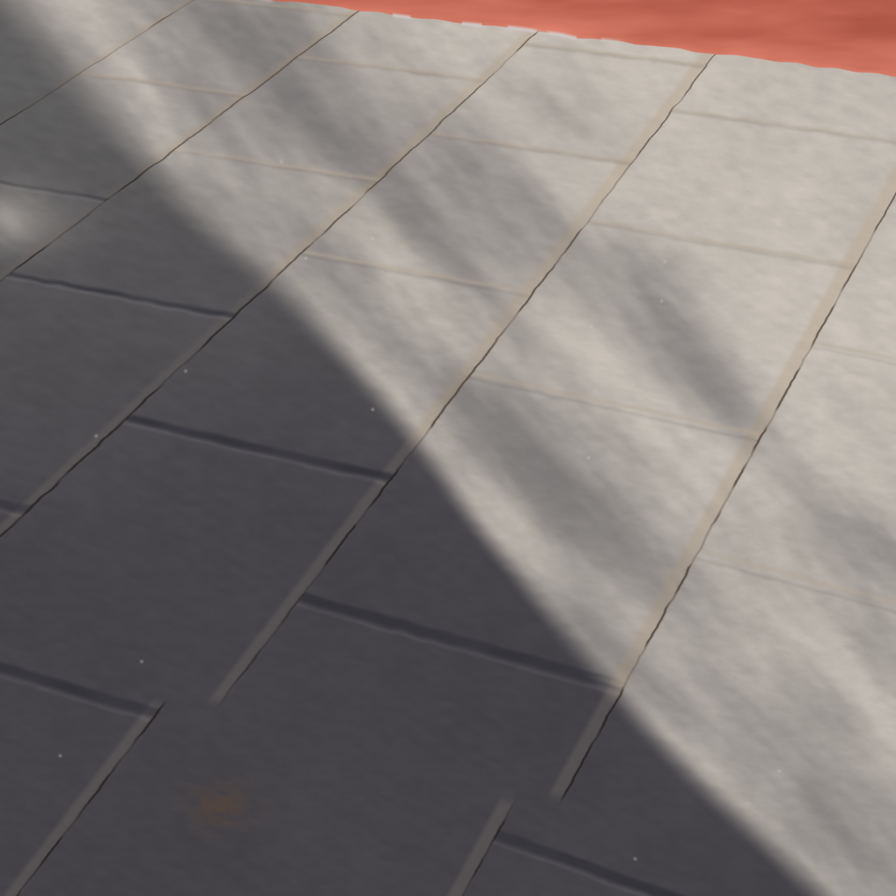
Write a Shadertoy shader that draws this texture.

```glsl
// Grey paving slabs in perspective, crossed by a slanting shadow, below a red wall.

const int   JOINTS = 5;
// Long joints: x at the top edge, leftward run per unit of descent, cross joint phase
const float TOP[5]   = float[5](0.215, 0.417, 0.638, 0.844, 1.118);
const float RUN[5]   = float[5](1.54, 1.33, 1.065, 0.762, 0.55);
const float PHASE[5] = float[5](1.187, 1.045, 0.895, 0.937, 0.79);
const float CROSS_STEP = 0.178;   // cross joint spacing in inverse depth
const float HORIZON    = 0.651;   // height of the horizon above the top edge
const vec2  SEAM_SHIFT = vec2(0.023, 0.052);
const float SHADOW_SLOPE = 1.1;
const float BLUR_FAR  = 0.032;
const float BLUR_NEAR = 0.018;
// Soft branch shadows: offset from the shadow edge, height, half width, half length
const vec4 BRANCH[4] = vec4[4](
    vec4(0.165, 0.18, 0.026, 0.20), vec4(0.105, 0.54, 0.038, 0.13),
    vec4(0.295, 0.46, 0.035, 0.17), vec4(0.385, 0.13, 0.030, 0.08));

const vec3 SHADE      = vec3(0.272, 0.262, 0.282);
const vec3 SHADE_FAR  = vec3(0.375, 0.370, 0.370);
const vec3 LIT        = vec3(0.760, 0.730, 0.695);
const vec3 LIT_DIM    = vec3(0.500, 0.485, 0.480);
const vec3 MORTAR     = vec3(0.700, 0.640, 0.570);
const vec3 MORTAR_DIM = vec3(0.375, 0.355, 0.350);
const vec3 CRACK      = vec3(0.140, 0.120, 0.115);
const vec3 CRACK_LIT  = vec3(0.290, 0.240, 0.200);
const vec3 GROOVE     = vec3(0.180, 0.180, 0.210);
const vec3 WALL       = vec3(0.680, 0.340, 0.280);
const vec3 WALL_LIT   = vec3(0.860, 0.500, 0.420);
const vec3 RUST       = vec3(0.340, 0.270, 0.220);

float hash(vec2 p) {
    return fract(sin(dot(p, vec2(127.1, 311.7))) * 43758.5453);
}

float noise(vec2 p) {
    vec2 i = floor(p), f = fract(p);
    f = f * f * (3.0 - 2.0 * f);
    return mix(mix(hash(i), hash(i + vec2(1, 0)), f.x),
               mix(hash(i + vec2(0, 1)), hash(i + vec2(1, 1)), f.x), f.y);
}

float fbm(vec2 p) {
    float sum = 0.0, amp = 0.5;
    for (int i = 0; i < 4; i++) {
        sum += amp * noise(p);
        p = p * 2.03 + 7.1;
        amp *= 0.5;
    }
    return sum / 0.9375;
}

float band(float d, float halfWidth, float soft) {
    return 1.0 - smoothstep(halfWidth - soft, halfWidth + soft, abs(d));
}

// Signed distance to the nearest cross joint of one course
float crossJoint(vec2 p, int k) {
    float y0 = p.y, m = 0.0;
    for (int i = 0; i < 4; i++) {
        m = 0.11 + 0.25 * y0;
        y0 = (p.y - m * (p.x - TOP[k])) / (1.0 + m * RUN[k]);
    }
    float depth = 1.0 / max(y0 + HORIZON, 0.1);
    float nearest = PHASE[k] + CROSS_STEP * round((depth - PHASE[k]) / CROSS_STEP);
    return (y0 - 1.0 / max(nearest, 0.1) + HORIZON) * (1.0 + m * RUN[k]) / sqrt(1.0 + m * m);
}

void mainImage(out vec4 fragColor, in vec2 fragCoord) {
    vec2 uv = fragCoord / iResolution.xy;
    vec2 p = vec2(uv.x, 1.0 - uv.y);      // y runs down, away from the wall
    float px = 1.0 / iResolution.y;

    // Sunlight: gently bent main edge, streaky dapple, branch shadows
    float bend = -0.018 * sin((p.x - 0.17) * 8.7) * smoothstep(0.1, 0.3, p.x);
    float edge = (SHADOW_SLOPE * p.x - 0.003 - p.y) / 1.487;
    float along = dot(p, vec2(0.67, 0.74));
    float blur = mix(BLUR_FAR, BLUR_NEAR, smoothstep(0.0, 0.5, p.y));
    float sun = smoothstep(-blur, blur, edge + bend / 1.487 + 0.008 * (noise(p * 9.0) - 0.5));
    vec2 spot = (p - vec2(0.0, 0.245)) / vec2(0.065, 0.035);
    sun = max(sun, 0.65 * exp(-dot(spot, spot)));
    float streak = fbm(vec2(edge * 15.0, along * 4.0) + 3.0);
    float bright = 0.55 + 1.25 * (streak - 0.5) + 0.50 * smoothstep(0.2, 0.6, edge)
                 + 0.20 * exp(-pow((edge - 0.05) / 0.035, 2.0)) - 0.12 * smoothstep(0.5, 1.0, p.y);
    for (int i = 0; i < 4; i++) {
        vec2 q = vec2(edge - BRANCH[i].x, p.y - BRANCH[i].y) / BRANCH[i].zw;
        bright -= 0.45 * exp(-dot(q, q));
    }
    bright = smoothstep(-0.05, 1.0, bright);

    // Stone surface
    vec3 shade = mix(SHADE_FAR, SHADE, smoothstep(0.0, 0.75, p.y + 0.15 * p.x));
    vec3 col = mix(shade, mix(LIT_DIM, LIT, bright), sun);
    float grain = fbm(p * vec2(60.0, 120.0) + vec2(0.0, -25.0 * p.x)) - 0.5;
    float mottle = fbm(p * 8.0 + 20.0) - 0.5;
    col *= 1.0 + 0.10 * grain + 0.09 * mottle;
    vec2 stain = (p - vec2(0.245, 0.90)) / vec2(0.035, 0.025);
    col = mix(col, RUST, 0.6 * exp(-dot(stain, stain)) * smoothstep(0.3, 0.6, grain + 0.5));

    // Courses step sideways below a seam
    float seam = p.y - 0.725 - 0.28 * p.x;
    vec2 g = p + SEAM_SHIFT * step(0.0, seam);
    float visible = smoothstep(0.0, 0.02, abs(seam));

    // Long joints: mortar strip with a thin ragged crack on its right
    float strip = 0.0, crack = 0.0;
    int course = -1;
    for (int k = 0; k < JOINTS; k++) {
        float d = (g.x - TOP[k] + RUN[k] * g.y) / sqrt(1.0 + RUN[k] * RUN[k]);
        if (d > 0.0) course = k;
        float w = 0.002 + 0.0014 * float(k);
        float wobble = 0.003 * (fbm(vec2(g.y * 90.0, float(k))) - 0.5);
        strip = max(strip, band(d + w, w, 0.003 + px));
        float gap = 0.35 + 0.65 * smoothstep(0.25, 0.6, noise(vec2(g.y * 45.0, float(k) + 9.0)));
        float thin = 0.0005 + 0.0007 * smoothstep(0.0, 0.6, p.y);
        crack = max(crack, gap * band(d + wobble, thin, 0.0008 + 0.5 * px));
    }
    col = mix(col, mix(MORTAR_DIM, MORTAR * (0.8 + 0.25 * bright), sun), 0.6 * strip * visible);

    // Cross joints: dark grooves in shade, faint mortar lines in sun
    if (course >= 0) {
        float d = crossJoint(g, course) + 0.002 * (noise(p * 60.0) - 0.5);
        float size = 0.001 + 0.0045 * smoothstep(0.1, 0.75, p.y);
        float groove = band(d, size, 0.002 + px) * visible;
        float lip = band(d - 1.8 * size, 0.0015, 0.0015 + px) * visible;
        float worn = 0.5 + 0.5 * noise(p * 25.0);
        col = mix(col, GROOVE, 0.85 * worn * groove * (1.0 - sun));
        col = mix(col, MORTAR, 0.55 * worn * band(d, 0.002, 0.0015 + px) * visible * sun);
        col *= 1.0 + (0.14 * (1.0 - sun) - 0.09 * sun * worn) * lip;
    }
    col = mix(col, mix(CRACK, CRACK_LIT, sun), 0.85 * crack * visible);

    // Scattered pale specks
    vec2 cell = floor(p * 40.0);
    vec2 jitter = 0.2 + 0.6 * vec2(hash(cell + 3.0), hash(cell + 8.0));
    float speck = step(0.99, hash(cell)) * band(length(fract(p * 40.0) - jitter) / 40.0, 0.0015, 0.001 + px);
    col = mix(col, vec3(0.78), 0.45 * speck);

    // Wall foot with chipped white paint
    float foot = p.y - 0.122 * (p.x - 0.306) + 0.003 * (noise(vec2(p.x * 45.0, 2.0)) - 0.5);
    float wash = fbm(p * vec2(7.0, 35.0) + 5.0);
    float glow = 0.15 + 1.3 * (wash - 0.5) + 0.55 * exp(min(foot, 0.0) * 90.0);
    col = mix(col, mix(WALL, WALL_LIT, clamp(glow, 0.0, 1.0)), 1.0 - smoothstep(-px, px, foot));
    float chips = smoothstep(0.45, 0.6, noise(vec2(p.x * 38.0, 6.0))) * band(p.x - 0.49, 0.19, 0.03);
    col = mix(col, vec3(0.82, 0.79, 0.78), 0.85 * chips * band(foot, 0.002, 0.001 + px));

    fragColor = vec4(clamp(col, 0.0, 1.0), 1.0);
}
```
